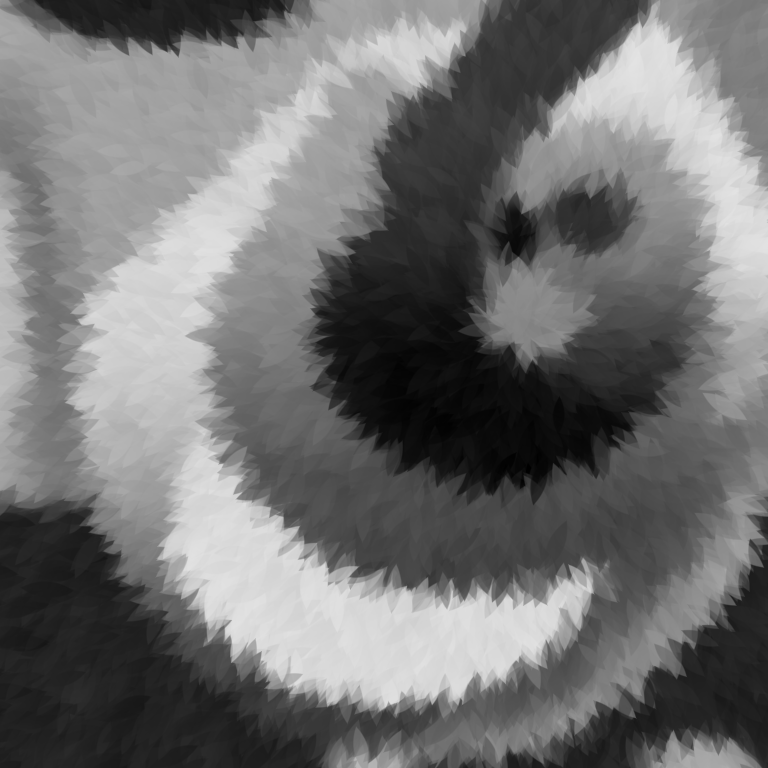
A WebGL 2 fragment shader for this background:

```glsl
#version 300 es
precision highp float;
// A grey spiral of soft bands, painted with overlapping translucent petals.
// A smooth tone field made of ovals and gradients gives each petal its grey;
// jittered grids scatter the petals, which point away from the spiral's eye.
uniform vec2 u_resolution;
out vec4 outColor;

vec2 hash2(vec2 p) {
  vec3 h = fract(p.xyx * vec3(0.1031, 0.1030, 0.0973));
  h += dot(h, h.yzx + 33.33);
  return fract((h.xx + h.yz) * h.zy);
}

float gradientNoise(vec2 p) {
  vec2 i = floor(p), f = fract(p), s = f * f * (3.0 - 2.0 * f);
  vec2 e = vec2(0.0, 1.0);
  float a = dot(hash2(i) - 0.5, f);
  float b = dot(hash2(i + e.yx) - 0.5, f - e.yx);
  float c = dot(hash2(i + e.xy) - 0.5, f - e.xy);
  float d = dot(hash2(i + e.yy) - 0.5, f - e.yy);
  return 2.0 * mix(mix(a, b, s.x), mix(c, d, s.x), s.y);
}

// Soft masks, 1 inside and 0 outside
float oval(vec2 p, vec2 center, vec2 radius, float soft) {
  float d = (length((p - center) / radius) - 1.0) * min(radius.x, radius.y);
  return 1.0 - smoothstep(-soft, soft, d);
}

float capsule(vec2 p, vec2 a, vec2 b, float radius) {
  vec2 ab = b - a;
  float d = length(p - a - ab * clamp(dot(p - a, ab) / dot(ab, ab), 0.0, 1.0));
  return 1.0 - smoothstep(-0.015, 0.015, d - radius);
}

float toneField(vec2 p) {
  p += 0.012 * vec2(gradientNoise(p * 9.0), gradientNoise(p * 9.0 + 40.0));

  // Outer ground: dark below, grey above, with a shaded valley at the left
  float valley = (p.x - 0.08 + 0.2 * max(p.y - 0.5, 0.0)) / 0.05;
  float ground = 0.63 - 0.13 * smoothstep(0.8, 0.95, p.x)
    - 0.18 * exp(-valley * valley) * (1.0 - smoothstep(0.8, 0.95, p.y));
  float tone = mix(0.13, ground, smoothstep(0.32, 0.37, p.y));
  tone = mix(tone, 0.74, oval(p, vec2(-0.01, 0.6), vec2(0.04, 0.17), 0.015));
  tone = mix(tone, 0.12, oval(p, vec2(0.21, 1.03), vec2(0.2, 0.09), 0.015));

  // Large disc, cut straight at its upper left, with a shaded lower right
  float disc = oval(p, vec2(0.56, 0.486), vec2(0.456, 0.482), 0.012)
    * smoothstep(-0.02, 0.02, p.x - p.y + 0.492);
  float discTone = mix(0.22, 0.83, smoothstep(0.02, 0.6, p.y))
    - 0.12 * smoothstep(0.8, 0.95, p.x);
  float across = p.x - p.y - 0.5;
  float shade = mix(0.3, 0.55, smoothstep(0.08, 0.2, across))
    + 0.18 * smoothstep(0.88, 1.0, p.x) + 0.2 * (1.0 - smoothstep(0.0, 0.1, p.y));
  tone = mix(tone, mix(discTone, shade, smoothstep(-0.02, 0.02, across)), disc);
  tone = mix(tone, 0.7, oval(p, vec2(0.48, 0.0), vec2(0.05, 0.03), 0.015));
  tone = mix(tone, 0.67, oval(p, vec2(0.91, 0.0), vec2(0.07, 0.04), 0.015));

  // Bright upper right lobe and lower crescent
  float lobe = oval(p, vec2(0.82, 0.7), vec2(0.21, 0.275), 0.015)
    * smoothstep(-0.02, 0.02, (2.5 - 1.75 * p.x - p.y) * 0.5);
  tone = mix(tone, mix(0.6, 0.86, smoothstep(0.5, 0.68, p.y)), lobe);
  tone = mix(tone, 0.85, oval(p, vec2(0.508, 0.323), vec2(0.286, 0.241), 0.012));

  // Middle grey swirl, darker toward its base
  float swirl = max(oval(p, vec2(0.605, 0.531), vec2(0.332, 0.306), 0.012),
    capsule(p, vec2(0.39, 0.69), vec2(0.48, 0.857), 0.06));
  tone = mix(tone, 0.25 + 0.37 * smoothstep(0.22, 0.78, p.y), swirl);

  // Dark heart and the arm that leaves it through the top
  float heart = oval(p, vec2(0.645, 0.57), vec2(0.234, 0.208), 0.012);
  heart = max(heart, capsule(p, vec2(0.78, 1.03), vec2(0.56, 0.78), 0.075));
  tone = mix(tone, 0.04 + 0.18 * smoothstep(0.5, 0.8, p.y), heart);

  // Eye: a grey cap with dark and light spots
  float cap = oval(p, vec2(0.78, 0.66), vec2(0.15, 0.18), 0.03);
  tone = mix(tone, mix(0.16, 0.57, smoothstep(0.48, 0.75, p.y)), cap);
  tone = mix(tone, 0.19, oval(p, vec2(0.765, 0.72), vec2(0.06, 0.045), 0.015));
  tone = mix(tone, 0.05, oval(p, vec2(0.67, 0.7), vec2(0.035, 0.04), 0.015));
  tone = mix(tone, 0.54, oval(p, vec2(0.69, 0.59), vec2(0.065, 0.055), 0.015));
  return tone + 0.04 * gradientNoise(p * 14.0);
}

void main() {
  vec2 p = gl_FragCoord.xy / u_resolution;
  float pixel = 1.0 / min(u_resolution.x, u_resolution.y);
  float tone = toneField(p);

  // Layers of petals, one petal in each grid cell
  const float cell = 0.036;
  for (int layer = 0; layer < 8; layer++) {
    vec2 shift = vec2(0.37, 0.61) * float(layer);
    vec2 base = floor(p / cell + shift);
    for (int k = 0; k < 9; k++) {
      vec2 id = base + vec2(k % 3 - 1, k / 3 - 1);
      vec2 seed = id + 71.0 * float(layer + 1);
      vec2 place = hash2(seed), look = hash2(seed + 19.7);
      vec2 center = (id + place - shift) * cell;
      vec2 outward = center - vec2(0.67, 0.57);
      float angle = atan(outward.y, outward.x) + 1.3 * (look.x - 0.5);
      vec2 axis = vec2(cos(angle), sin(angle)), q = p - center;
      float size = cell * mix(0.65, 1.0, look.y);
      float u = dot(q, axis) / size, v = dot(q, vec2(-axis.y, axis.x));
      float edge = abs(v) - 0.3 * size * (1.0 - u * u);
      if (edge > pixel) continue;
      float cover = 1.0 - smoothstep(-pixel, pixel, edge);
      float petal = toneField(center) + 0.07 * (look.x - 0.5) + 0.015 * u;
      tone = mix(tone, petal, cover * mix(0.3, 0.7, place.x));
    }
  }
  outColor = vec4(vec3(clamp(tone, 0.0, 1.0)), 1.0);
}
```
